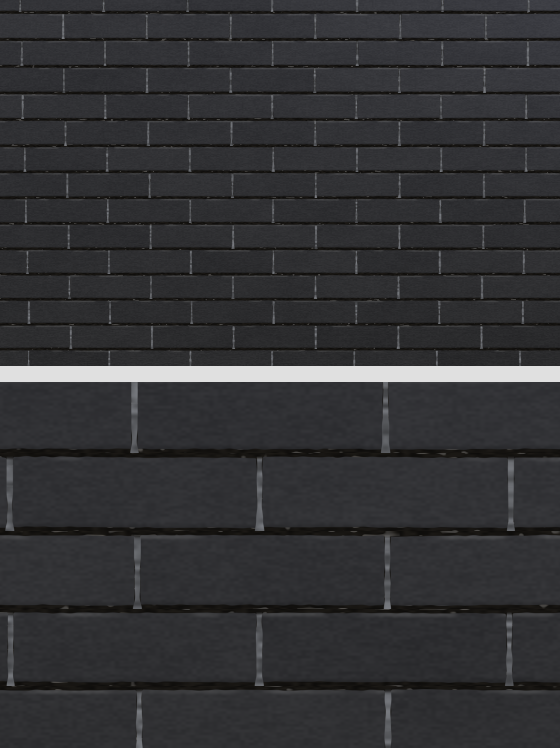
Top: the whole. Bottom: its middle third, enlarged.
Reproduce this texture procedurally as a Shadertoy shader.

```glsl
// Dark charcoal brick wall in running bond: shadowed bed joints, pale upright joints.
// A gentle lens-like warp shapes the grid; each brick is a box distance function
// with hashed tone, fine drag streaks, chipped edges and uneven mortar.

#define ROWS 14.1            // brick courses down the canvas
#define BRICK_ASPECT 3.22    // cell width over cell height
#define BED_HALF 0.052       // half thickness of bed joints, in courses
#define HEAD_HALF 0.037      // half thickness of upright joints, in courses
#define TONE_SPREAD 0.020    // tone change between bricks
#define GRAIN 0.026          // strength of surface grain
#define FACE_COLOR vec3(0.166, 0.167, 0.173)
#define SHEEN_COLOR vec3(0.040, 0.042, 0.053)
#define BED_COLOR vec3(0.075, 0.068, 0.058)
#define MORTAR_COLOR vec3(0.43, 0.44, 0.46)

float hash(vec2 p) {
    vec3 q = fract(vec3(p.xyx) * 0.1031);
    q += dot(q, q.yzx + 33.33);
    return fract((q.x + q.y) * q.z);
}

float noise(vec2 p) {
    vec2 i = floor(p), f = fract(p);
    f = f * f * (3.0 - 2.0 * f);
    return mix(mix(hash(i), hash(i + vec2(1, 0)), f.x),
               mix(hash(i + vec2(0, 1)), hash(i + vec2(1, 1)), f.x), f.y);
}

float boxDistance(vec2 p, vec2 halfSize, float radius) {
    vec2 d = abs(p) - halfSize + radius;
    return length(max(d, 0.0)) + min(max(d.x, d.y), 0.0) - radius;
}

// Course coordinate, growing downward; courses get shorter toward the floor.
float courseAt(float y) {
    float s = 1.0 - y - 0.0339;
    return s * (13.46 + 0.73 * s);
}

// Brick coordinate along a course, with its half-brick shift and small drift.
float brickAt(float x, float course) {
    float w = (x - 0.5638) / (0.1514 - 0.00036 * course);
    float shift = 0.48 * mod(course, 2.0) + 0.025 * (hash(vec2(course + 20.0, 7.0)) - 0.5);
    return w - 0.003 * w * w - shift;
}

void mainImage(out vec4 fragColor, in vec2 fragCoord) {
    vec2 uv = fragCoord / iResolution.xy;
    float aa = 0.75 * ROWS / iResolution.y;

    // Grid: cell id, position inside the cell and wall position, in course units
    float level = courseAt(uv.y);
    float course = floor(level);
    float along = brickAt(uv.x, course);
    vec2 id = vec2(floor(along), course) + 40.0;
    vec2 cell = vec2(fract(along), level - course);
    vec2 p = (cell - 0.5) * vec2(BRICK_ASPECT, 1.0);
    vec2 wall = vec2(along * BRICK_ASPECT, level) + 60.0;
    float tone = hash(id);

    // Brick outline, slightly tilted and chipped
    float chips = noise(wall * 9.0) - 0.5;
    vec2 halfSize = vec2(0.5 * BRICK_ASPECT - HEAD_HALF, 0.5 - BED_HALF);
    vec2 tilted = p + vec2(0.0, p.x * 0.012 * (hash(id + 9.0) - 0.5));
    float d = boxDistance(tilted, halfSize, 0.025) + 0.018 * chips;
    float face = 1.0 - smoothstep(-aa, aa, d);

    // Brick surface: sheen toward the upper right, drag streaks and grain
    float sheen = 0.85 * uv.y + 0.9 * uv.x * uv.x * uv.y * uv.y;
    vec3 brick = FACE_COLOR + SHEEN_COLOR * sheen;
    brick += TONE_SPREAD * (tone - 0.5);
    brick += GRAIN * (noise(wall * vec2(5.0, 24.0)) - 0.5) * 0.6;
    brick += GRAIN * (noise(wall * vec2(17.0, 29.0)) - 0.5);
    brick += 0.012 * (noise(wall * vec2(0.9, 1.7)) - 0.5);

    // Worn upper edge catching light, darker lower edge
    float wear = smoothstep(0.35, 0.8, noise(wall * vec2(2.3, 1.0)));
    float topEdge = smoothstep(0.045 + aa, 0.0, abs(tilted.y + halfSize.y - 0.02));
    float lowEdge = smoothstep(0.07, 0.0, halfSize.y - tilted.y);
    brick += vec3(0.085, 0.085, 0.082) * topEdge * wear;
    brick *= 1.0 - 0.14 * lowEdge;

    // Bed joints: deep shadow with brown grit and a few pale crumbs
    float grit = noise(wall * vec2(12.0, 31.0));
    vec3 color = BED_COLOR * (0.7 + 0.75 * grit);
    color += 0.20 * smoothstep(0.80, 0.95, noise(wall * vec2(7.0, 19.0) + 5.0));

    // Upright joints: pale uneven strips that swell where they meet the bed
    float side = 0.5 * BRICK_ASPECT - abs(p.x);
    float drop = smoothstep(0.86, 1.0, cell.y);
    float width = HEAD_HALF * (0.72 + 0.55 * noise(wall * vec2(1.0, 6.0)) + 0.5 * drop);
    float strip = 1.0 - smoothstep(width - aa, width + aa, side);
    strip *= smoothstep(0.03, 0.10, cell.y);
    vec3 mortar = MORTAR_COLOR * (0.62 + 0.6 * noise(wall * vec2(6.0, 15.0)));

    color = mix(color, brick, face);
    color = mix(color, mortar, strip * 0.9);
    fragColor = vec4(clamp(color, 0.0, 1.0), 1.0);
}
```
